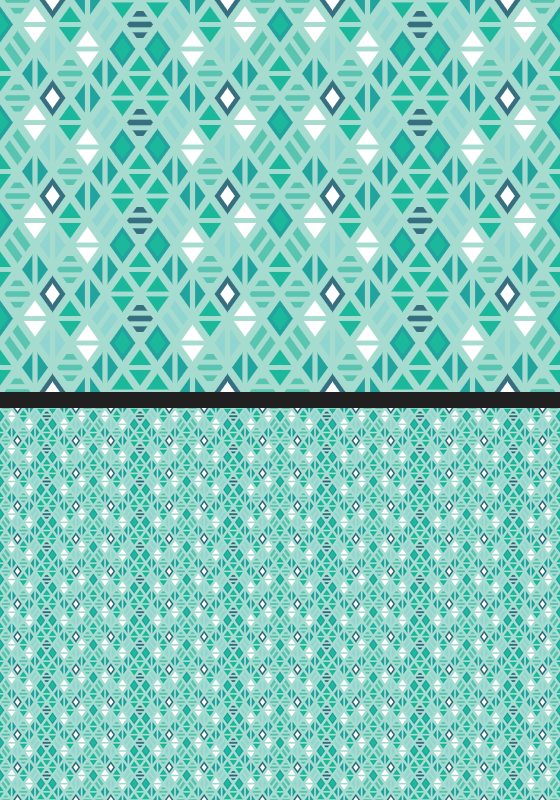
Top: one tile. Bottom: repeated 3 by 3.
A WebGL 2 fragment shader for this pattern:

```glsl
#version 300 es
precision highp float;

uniform vec2 u_resolution;
out vec4 fragColor;

#define TILES vec2(2.0, 4.0)    // repeats across and down
#define DIAMOND 0.74            // motif size, 1.0 fills its cell
#define CORE_WHITE 0.42         // inner diamond sizes
#define CORE_GREEN 0.48
#define GAP_H 0.10              // half widths of the cuts
#define GAP_V 0.15
#define GAP_DIAGONAL 0.18
#define BAR_MIDDLE 0.115        // horizontal bar limits
#define BAR_INNER 0.32
#define BAR_OUTER 0.55

// Motif styles
const int SPLIT_H = 0, SPLIT_V = 1, BARS = 2, NESTED = 3, RISING = 4, FALLING = 5;

// Palette
const vec3 BACKGROUND = vec3(0.65, 0.86, 0.815);
const int GREEN = 0, TEAL = 1, WHITE = 2, NAVY = 3, MINT = 4, PALE = 5;
const vec3 PALETTE[6] = vec3[6](
    vec3(0.11, 0.72, 0.61), vec3(0.13, 0.64, 0.62), vec3(1.0),
    vec3(0.21, 0.44, 0.50), vec3(0.35, 0.77, 0.69), vec3(0.57, 0.835, 0.815));

// Style and colour of the upper and lower motif, by column from the mirror axis
const ivec2 STYLES[9] = ivec2[9](
    ivec2(BARS, SPLIT_H), ivec2(NESTED, SPLIT_H), ivec2(FALLING, SPLIT_V),
    ivec2(SPLIT_H, SPLIT_V), ivec2(SPLIT_H, BARS), ivec2(SPLIT_V, NESTED),
    ivec2(SPLIT_H, SPLIT_V), ivec2(RISING, BARS), ivec2(NESTED, SPLIT_H));
const ivec2 COLOURS[9] = ivec2[9](
    ivec2(NAVY, GREEN), ivec2(TEAL, GREEN), ivec2(PALE, TEAL),
    ivec2(WHITE, TEAL), ivec2(GREEN, MINT), ivec2(PALE, NAVY),
    ivec2(WHITE, TEAL), ivec2(MINT, MINT), ivec2(TEAL, GREEN));

// Antialiased coverage of a signed distance in canvas heights
float coverage(float d) {
    return clamp(0.5 - d * u_resolution.y, 0.0, 1.0);
}

// Signed distance to the cut parts of a motif; q spans -1 to 1 over the cell
float cutDistance(int style, vec2 q, vec2 cell, float slant) {
    float y = abs(q.y);
    if (style == SPLIT_H) return (GAP_H - y) * cell.y;
    if (style == SPLIT_V) return (GAP_V - abs(q.x)) * cell.x;
    if (style == BARS) return min(y - BAR_MIDDLE, max(BAR_INNER - y, y - BAR_OUTER)) * cell.y;
    if (style == RISING) return (GAP_DIAGONAL - abs(q.x - q.y)) * slant;
    if (style == FALLING) return (GAP_DIAGONAL - abs(q.x + q.y)) * slant;
    return -1.0;
}

void main() {
    // Each tile holds 16 columns and 4 rows of staggered diamonds
    vec2 grid = TILES * vec2(16.0, 4.0);
    vec2 p = gl_FragCoord.xy / u_resolution * grid;
    vec2 cell = vec2(u_resolution.x / u_resolution.y, 1.0) / grid;
    float slant = cell.x * cell.y / length(cell);

    // Centre of the nearest diamond, found along its diagonals
    vec2 diagonal = 2.0 * floor(vec2(p.x + p.y, p.x - p.y) * 0.5) + 1.0;
    vec2 centre = vec2(diagonal.x + diagonal.y, diagonal.x - diagonal.y) * 0.5;
    vec2 q = p - centre;

    // Mirror each tile about its middle column
    float offset = mod(centre.x, 16.0) - 8.0;
    if (offset < 0.0) q.x = -q.x;
    int column = int(abs(offset) + 0.5);
    int level = mod(centre.y, 4.0) > 1.5 ? 0 : 1;
    int style = STYLES[column][level];
    int colour = COLOURS[column][level];

    // Diamond with its cuts
    float reach = abs(q.x) + abs(q.y);
    float shape = max((reach - DIAMOND) * slant, cutDistance(style, q, cell, slant));
    vec3 result = mix(BACKGROUND, PALETTE[colour], coverage(shape));

    // Inner diamond
    if (style == NESTED) {
        bool dark = colour == NAVY;
        float core = (reach - (dark ? CORE_WHITE : CORE_GREEN)) * slant;
        result = mix(result, PALETTE[dark ? WHITE : GREEN], coverage(core));
    }
    fragColor = vec4(result, 1.0);
}
```
